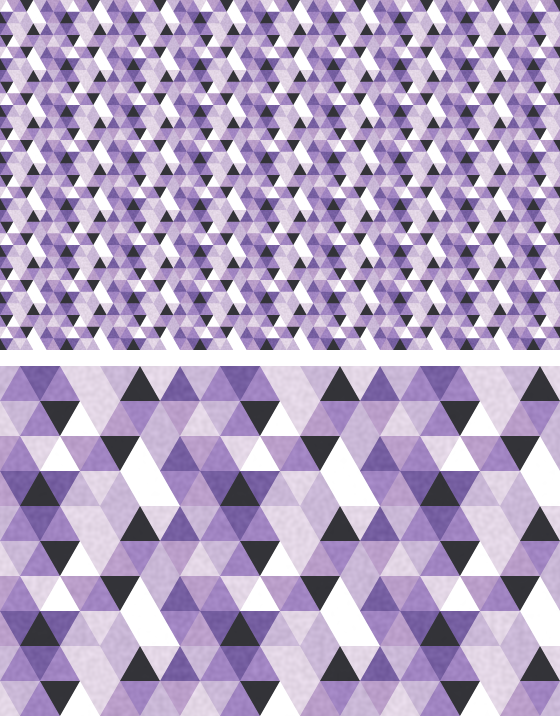
Top: the whole. Bottom: its middle third, enlarged.
Write a Shadertoy shader that draws this pattern.

```glsl
// Mosaic of interlocking triangles in violet, white and charcoal. A skewed
// lookup finds the triangle under each sample; a tile of ten triangles by
// four rows gives its tone, and gradient noise adds a faint paper grain.

vec2 hashGradient(vec2 cell) {
    vec3 q = fract(cell.xyx * vec3(0.1031, 0.1030, 0.0973));
    q += dot(q, q.yzx + 33.33);
    float angle = 6.2832 * fract((q.x + q.y) * q.z);
    return vec2(cos(angle), sin(angle));
}

float gradientNoise(vec2 p) {
    vec2 i = floor(p), f = p - i;
    vec2 u = f * f * f * (f * (f * 6.0 - 15.0) + 10.0);
    vec2 e = vec2(0.0, 1.0);
    float low = mix(dot(hashGradient(i), f),
                    dot(hashGradient(i + e.yx), f - e.yx), u.x);
    float high = mix(dot(hashGradient(i + e.xy), f - e.xy),
                     dot(hashGradient(i + e.yy), f - e.yy), u.x);
    return mix(low, high, u.y);
}

// Tone of each triangle in the tile: 0 is white, 6 is charcoal
const int TONES[40] = int[40](
    2, 4, 5, 4, 1, 1, 2, 6, 1, 5,
    1, 2, 4, 6, 0, 1, 3, 4, 2, 3,
    3, 4, 1, 0, 3, 4, 6, 0, 2, 5,
    3, 5, 6, 5, 2, 1, 2, 0, 0, 4);

const vec3 PALETTE[7] = vec3[7](
    vec3(1.00, 1.00, 1.00),
    vec3(0.89, 0.84, 0.90),
    vec3(0.79, 0.72, 0.84),
    vec3(0.73, 0.62, 0.79),
    vec3(0.63, 0.52, 0.76),
    vec3(0.46, 0.37, 0.63),
    vec3(0.20, 0.20, 0.22));

// p.x counts half triangle widths, p.y counts rows downwards
int triangleTone(vec2 p) {
    ivec2 slab = ivec2(floor(p));
    vec2 f = fract(p);
    bool fallingEdge = ((slab.x + slab.y) & 1) == 1;
    float edge = fallingEdge ? f.y : 1.0 - f.y;
    int column = slab.x + (f.x > edge ? 1 : 0);
    return TONES[(slab.y % 4) * 10 + column % 10];
}

void mainImage(out vec4 fragColor, in vec2 fragCoord) {
    // Average a 4 by 4 grid of samples to smooth the edges
    vec3 color = vec3(0.0);
    float grainAmount = 0.0;
    for (int k = 0; k < 16; k++) {
        vec2 offset = (vec2(k % 4, k / 4) + 0.5) / 4.0 - 0.5;
        vec2 uv = (fragCoord + offset) / iResolution.y;
        int tone = triangleTone(vec2(uv.x * 52.5, (1.0 - uv.y) * 30.0) + 2.0);
        color += PALETTE[tone] / 16.0;
        grainAmount += (tone == 0 || tone == 6 ? 0.1 : 1.0) / 16.0;
    }

    // Paper grain, fainter on white and charcoal
    vec2 grainPos = fragCoord / iResolution.y;
    float grain = gradientNoise(grainPos * 190.0)
                + 0.5 * gradientNoise(grainPos * 83.0 + 17.0);
    color += 0.05 * grain * grainAmount;

    fragColor = vec4(clamp(color, 0.0, 1.0), 1.0);
}
```
